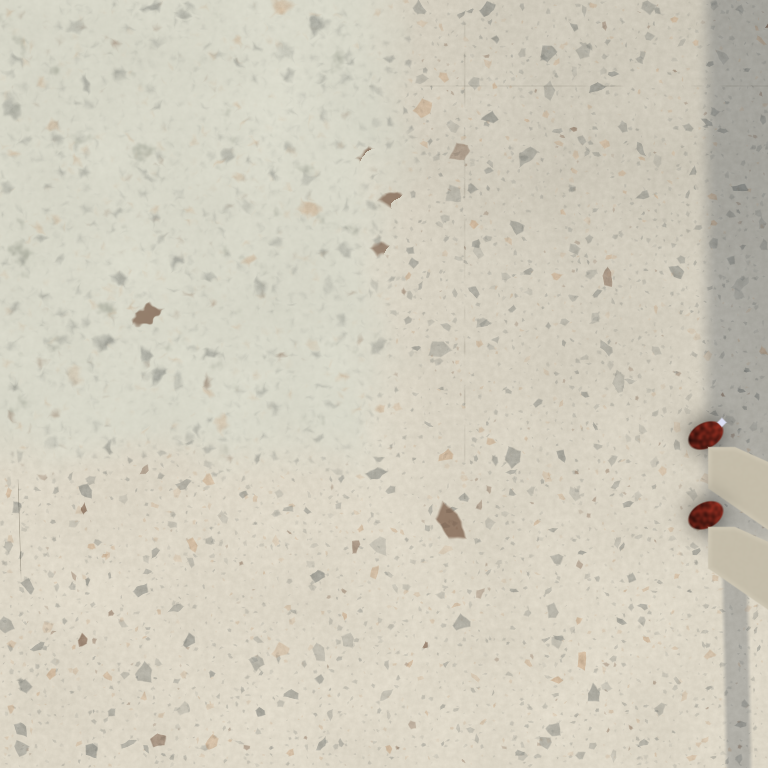
A Shadertoy shader for this texture:

```glsl
// Pale terrazzo floor: grey, tan and rust stone chips, hazy in the upper left,
// with a shaded strip and two beige bars on red feet at the right edge.
// Chips are random convex polygons scattered over jittered grids.

const vec3 CREAM = vec3(0.868, 0.842, 0.780);
const vec3 HAZE = vec3(0.848, 0.846, 0.790);
const vec3 DULL = vec3(0.808, 0.787, 0.730);
const vec3 GREY_CHIP = vec3(0.530, 0.535, 0.510);
const vec3 TAN_CHIP = vec3(0.780, 0.650, 0.520);
const vec3 RUST_CHIP = vec3(0.460, 0.340, 0.260);
const vec3 RED_FOOT = vec3(0.380, 0.120, 0.085);
const vec3 BAR = vec3(0.770, 0.740, 0.665);
const vec3 SHADE = vec3(0.800, 0.815, 0.840);
const float SHARP_EDGE = 0.0013;
const float HAZY_EDGE = 0.0050;
const float TAU = 6.2831853;

vec2 hash2(vec2 p) {
    vec3 q = fract(p.xyx * vec3(0.1031, 0.1030, 0.0973));
    q += dot(q, q.yzx + 33.33);
    return fract((q.xx + q.yz) * q.zy);
}

float gradientDot(vec2 cell, vec2 offset) {
    float a = TAU * hash2(cell + 71.0).x;
    return dot(vec2(cos(a), sin(a)), offset);
}

// Gradient noise, roughly -0.7 to 0.7
float noise(vec2 p) {
    vec2 i = floor(p), f = fract(p);
    vec2 u = f * f * f * (f * (f * 6.0 - 15.0) + 10.0);
    vec2 e = vec2(1.0, 0.0);
    return mix(mix(gradientDot(i, f), gradientDot(i + e, f - e), u.x),
               mix(gradientDot(i + e.yx, f - e.yx), gradientDot(i + 1.0, f - 1.0), u.x), u.y);
}

float fbm(vec2 p) {
    float sum = 0.0, amp = 0.6;
    for (int i = 0; i < 4; i++) {
        sum += amp * noise(p);
        p = p * 2.03 + 17.3;
        amp *= 0.55;
    }
    return sum;
}

// Coverage (x) and random kind (y) of the chip at p
vec2 chips(vec2 p, float cells, float presence, float edge) {
    vec2 g = p * cells, home = floor(g), best = vec2(0.0);
    for (int k = 0; k < 9; k++) {
        vec2 cell = home + vec2(k % 3 - 1, k / 3 - 1);
        vec2 id = cell + cells * 3.0;
        vec2 shape = hash2(id + 5.0), kind = hash2(id + 19.0);
        if (kind.x > presence) continue;
        vec2 q = g - cell - 0.15 - 0.7 * hash2(id);
        float turn = TAU * shape.x;
        q = mat2(cos(turn), -sin(turn), sin(turn), cos(turn)) * q;
        q.y *= 1.0 + 0.9 * hash2(id + 43.0).x;
        float radius = mix(0.12, 0.34, shape.y * shape.y), d = -1.0;
        for (int i = 0; i < 5; i++) {
            vec2 r = hash2(id + 7.0 * float(i) + 101.0);
            float a = (float(i) + 0.7 * r.x) * TAU / 5.0;
            d = max(d, dot(q, vec2(cos(a), sin(a))) - radius * mix(0.55, 1.0, r.y));
        }
        float size = radius / cells;
        float cover = smoothstep(edge, -edge, d / cells) * size / (size + 0.6 * edge);
        if (cover > best.x) best = vec2(cover, kind.y);
    }
    return best;
}

vec3 layChips(vec3 base, vec2 chip, float strength, float grain) {
    vec3 stone = chip.y < 0.74 ? GREY_CHIP : chip.y < 0.95 ? TAN_CHIP : RUST_CHIP;
    float fade = mix(0.35, 1.0, fract(chip.y * 37.0));
    return mix(base, stone + 0.12 * grain, clamp(chip.x * strength * fade, 0.0, 1.0));
}

float band(float x, float lo, float hi, float soft) {
    return smoothstep(lo - soft, lo + soft, x) * smoothstep(hi + soft, hi - soft, x);
}

// Bar end with its upper left corner at the origin
float barDistance(vec2 p) {
    float top = p.y + max(0.0, 0.45 * (p.x - 0.035));
    float bottom = (-0.054 - 0.69 * p.x - p.y) / 1.21;
    return max(-p.x, max(top, bottom));
}

void mainImage(out vec4 fragColor, in vec2 fragCoord) {
    vec2 p = fragCoord / iResolution.xy;
    float pixel = 1.0 / iResolution.y;
    float cloud = fbm(p * 7.0), grain = fbm(p * 110.0);

    // Floor tone and hazy area
    float haze = smoothstep(0.55, 0.45, p.x + 0.07 * cloud) * smoothstep(0.36, 0.46, p.y + 0.07 * cloud);
    vec3 col = mix(CREAM, DULL, smoothstep(0.15, 0.85, p.y) * smoothstep(0.3, 0.75, p.x));
    col = mix(col, HAZE, haze);
    col += 0.035 * cloud + 0.045 * grain * mix(1.0, 0.5, haze);
    col -= haze * 0.16 * smoothstep(0.22, 0.6, fbm(p * 19.0 + 8.0)) * vec3(1.0, 0.95, 0.95);

    // Stone chips, small to large
    float edge = max(pixel, mix(SHARP_EDGE, HAZY_EDGE, haze));
    vec2 w = p + mix(0.0016, 0.006, haze) * vec2(noise(p * 95.0), noise(p * 95.0 + 40.0));
    col = layChips(col, chips(w, 92.0, 0.55, edge), 0.45, grain);
    col = layChips(col, chips(w, 46.0, 0.50, edge), 0.62, grain);
    col = layChips(col, chips(w, 23.0, 0.46, edge), 0.72, grain);
    vec2 rust = chips(w, 13.0, 0.07 * haze, 0.003);
    col = mix(col, RUST_CHIP, 0.75 * rust.x * smoothstep(0.3, 0.7, rust.y));

    // Faint joints and a fine crack
    float worn = smoothstep(-0.1, 0.3, noise(p * 30.0));
    col -= 0.07 * worn * band(p.x, 0.604, 0.606, 0.001) * step(0.35, p.y);
    col -= 0.05 * worn * band(p.y, 0.887, 0.889, 0.001) * step(0.48, p.x);
    col -= 0.25 * band(p.x + 0.03 * p.y, 0.0345, 0.0352, 0.0008) * band(p.y, 0.25, 0.37, 0.01);

    // Shaded strips beside the bars
    float strip = smoothstep(0.905, 0.935, p.x) * smoothstep(0.26, 0.32, p.y);
    strip = max(strip, band(p.x + 0.02 * p.y, 0.946, 0.978, 0.004) * step(p.y, 0.29));
    col *= mix(vec3(1.0), SHADE, strip);

    // Feet, glints and bars
    for (int i = 0; i < 2; i++) {
        vec2 q = p - vec2(0.922, 0.418 - 0.104 * float(i));
        vec2 f = q - vec2(-0.003, 0.015);
        col *= 1.0 - 0.4 * exp(-dot(f, f) / 0.0007);
        f = mat2(0.88, 0.47, -0.47, 0.88) * vec2(f.x, -f.y);
        float foot = length(f / vec2(1.0, 0.68)) - 0.024;
        vec3 red = RED_FOOT * (1.0 + 0.7 * noise(p * 130.0) + 10.0 * f.x);
        col = mix(col, red, smoothstep(0.002, -0.002, foot));
        vec2 glint = abs(q - vec2(0.018 + 0.024 * float(i), 0.032));
        float glow = smoothstep(0.008, 0.004, glint.x + glint.y) * float(1 - i);
        col = mix(col, vec3(0.86, 0.87, 0.95), glow);
        float bar = barDistance(q);
        vec3 paint = BAR + 0.03 * smoothstep(-0.008, 0.0, bar) + 0.008 * grain;
        col = mix(col, paint, smoothstep(pixel, -pixel, bar));
    }
    fragColor = vec4(clamp(col, 0.0, 1.0), 1.0);
}
```
